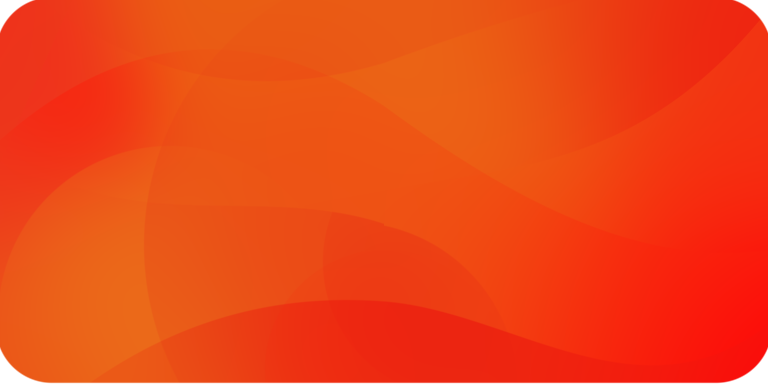
Give the GLSL for this background, as a WebGL 1 fragment shader.

```glsl
precision highp float;
uniform vec2 u_resolution;

const vec3 SCARLET = vec3(0.98, 0.13, 0.05);
const vec3 CRIMSON = vec3(0.92, 0.09, 0.06);
const vec3 BRICK = vec3(0.91, 0.24, 0.09);
const vec3 AMBER = vec3(0.92, 0.49, 0.10);

float glow(vec2 p, vec2 centre, float radius) {
    vec2 d = (p - centre) / radius;
    return exp(-dot(d, d));
}

// Colour weighted by its nearness; the weight is kept in w
vec4 light(vec2 p, vec2 centre, vec3 colour) {
    return vec4(colour, 1.0) * glow(p, centre, 0.29);
}

float cubic(float t, vec4 k) {
    float s = 1.0 - t;
    return dot(k, vec4(s * s * s, 3.0 * s * s * t, 3.0 * s * t * t, t * t * t));
}

// Height above a curve made of one cubic for each half of the canvas
float aboveWave(vec2 p, vec4 left, vec4 right) {
    float height = p.x < 1.0 ? cubic(p.x, left) : cubic(p.x - 1.0, right);
    return p.y - height;
}

float insideDisc(vec2 p, vec2 centre, float radius) {
    return radius - length(p - centre);
}

float rightOfLine(vec2 p, vec2 a, vec2 b) {
    vec2 along = normalize(b - a);
    return dot(p - a, vec2(along.y, -along.x));
}

float roundedBox(vec2 p, vec2 halfSize, float radius) {
    vec2 q = abs(p) - halfSize + radius;
    return length(max(q, 0.0)) - radius;
}

float cover(float inside, float pixel) {
    return smoothstep(-pixel, pixel, inside);
}

// Blend of soft lights across the canvas
vec3 gradientMesh(vec2 p) {
    vec4 sum = light(p, vec2(0.05, 0.80), vec3(0.94, 0.18, 0.11));
    sum += light(p, vec2(0.60, 0.93), vec3(0.92, 0.41, 0.07));
    sum += light(p, vec2(1.15, 0.85), vec3(0.92, 0.41, 0.08));
    sum += light(p, vec2(1.55, 0.87), vec3(0.92, 0.32, 0.08));
    sum += light(p, vec2(1.93, 0.80), vec3(0.95, 0.19, 0.07));
    sum += light(p, vec2(1.82, 0.50), vec3(0.97, 0.18, 0.06));
    sum += light(p, vec2(1.30, 0.55), vec3(0.93, 0.38, 0.08));
    sum += light(p, vec2(1.92, 0.15), vec3(1.00, 0.00, 0.03));
    sum += light(p, vec2(1.58, 0.12), vec3(0.97, 0.12, 0.05));
    sum += light(p, vec2(0.80, 0.60), vec3(0.93, 0.38, 0.08));
    sum += light(p, vec2(0.33, 0.20), vec3(0.92, 0.46, 0.10));
    sum += light(p, vec2(0.03, 0.08), vec3(0.92, 0.31, 0.09));
    sum += light(p, vec2(0.02, 0.50), vec3(0.93, 0.22, 0.11));
    sum += light(p, vec2(0.90, 0.30), vec3(0.93, 0.38, 0.09));
    sum += light(p, vec2(1.15, 0.12), vec3(0.94, 0.29, 0.08));
    sum += light(p, vec2(1.42, 0.32), vec3(0.95, 0.30, 0.06));
    return sum.rgb / sum.w;
}

void main() {
    vec2 p = gl_FragCoord.xy / u_resolution * vec2(2.0, 1.0);
    float pixel = 1.0 / u_resolution.y;
    vec3 colour = gradientMesh(p);

    // Top left sheets
    float facet = rightOfLine(p, vec2(0.188, 1.0), vec2(0.026, 0.635));
    colour = mix(colour, BRICK, cover(facet, pixel) * 0.25 * glow(p, vec2(0.1, 0.85), 0.3));
    float canopy = aboveWave(p, vec4(1.091, 0.781, 0.737, 0.836), vec4(0.836, 0.961, 1.052, 1.104));
    colour = mix(colour, BRICK, cover(canopy, pixel) * 0.28 * glow(p, vec2(0.8, 0.8), 0.7));

    // Dark sweep in the upper right
    float sweep = aboveWave(p, vec4(0.30, 0.40, 0.44, 0.503), vec4(0.503, 0.570, 0.557, 0.974));
    colour = mix(colour, CRIMSON, cover(sweep, pixel) * 0.5 * glow(p, vec2(1.9, 0.93), 0.5));
    colour = mix(colour, AMBER, cover(sweep, pixel) * 0.15 * glow(p, vec2(1.25, 0.65), 0.3));

    // Long ribbon across the canvas
    float ribbon = -aboveWave(p, vec4(0.635, 0.929, 0.9375, 0.724), vec4(0.724, 0.479, 0.302, 0.349));
    float ribbonTint = 0.55 * glow(p, vec2(0.18, 0.76), 0.22) + 0.17 * glow(p, vec2(1.0, 0.65), 0.45)
        + 0.4 * glow(p, vec2(1.75, 0.35), 0.4);
    colour = mix(colour, SCARLET, cover(ribbon, pixel) * ribbonTint);

    // Large overlapping discs
    float leftDisc = insideDisc(p, vec2(0.443, 0.172), 0.448);
    colour = mix(colour, AMBER, cover(leftDisc, pixel) * 0.35 * glow(p, vec2(0.25, 0.4), 0.35));
    float bigDisc = insideDisc(p, vec2(1.12, 0.362), 0.745);
    colour = mix(colour, BRICK, cover(bigDisc, pixel) * 0.35 * glow(p, vec2(0.5, 0.4), 0.5));

    // Central hill, closed by an arc on its right
    float hill = -aboveWave(p, vec4(0.617, 0.372, 0.526, 0.417), vec4(0.417));
    hill = p.x < 1.0 ? hill : insideDisc(p, vec2(0.911, -0.016), 0.4375);
    colour = mix(colour, BRICK, cover(hill, pixel) * 0.42 * glow(p, vec2(0.95, 0.3), 0.5));
    float innerDisc = insideDisc(p, vec2(1.193, 0.318), 0.352) ;
    innerDisc = min(innerDisc, hill);
    colour = mix(colour, CRIMSON, cover(innerDisc, pixel) * 0.22 * glow(p, vec2(1.0, 0.25), 0.3));

    // Red dune along the bottom
    float dune = -aboveWave(p, vec4(-0.198, 0.143, 0.240, 0.215), vec4(0.215, 0.190, -0.104, 0.154));
    colour = mix(colour, CRIMSON, cover(dune, pixel) * 0.65 * glow(p, vec2(1.15, 0.1), 0.72));
    float lowDisc = insideDisc(p, vec2(1.003, 0.036), 0.3135);
    colour = mix(colour, SCARLET, cover(lowDisc, pixel) * 0.18 * glow(p, vec2(0.85, 0.1), 0.25));

    // Rounded card on white
    float card = -roundedBox(p - vec2(1.0, 0.505), vec2(1.01, 0.502), 0.145);
    gl_FragColor = vec4(mix(vec3(1.0), colour, cover(card, pixel)), 1.0);
}
```
